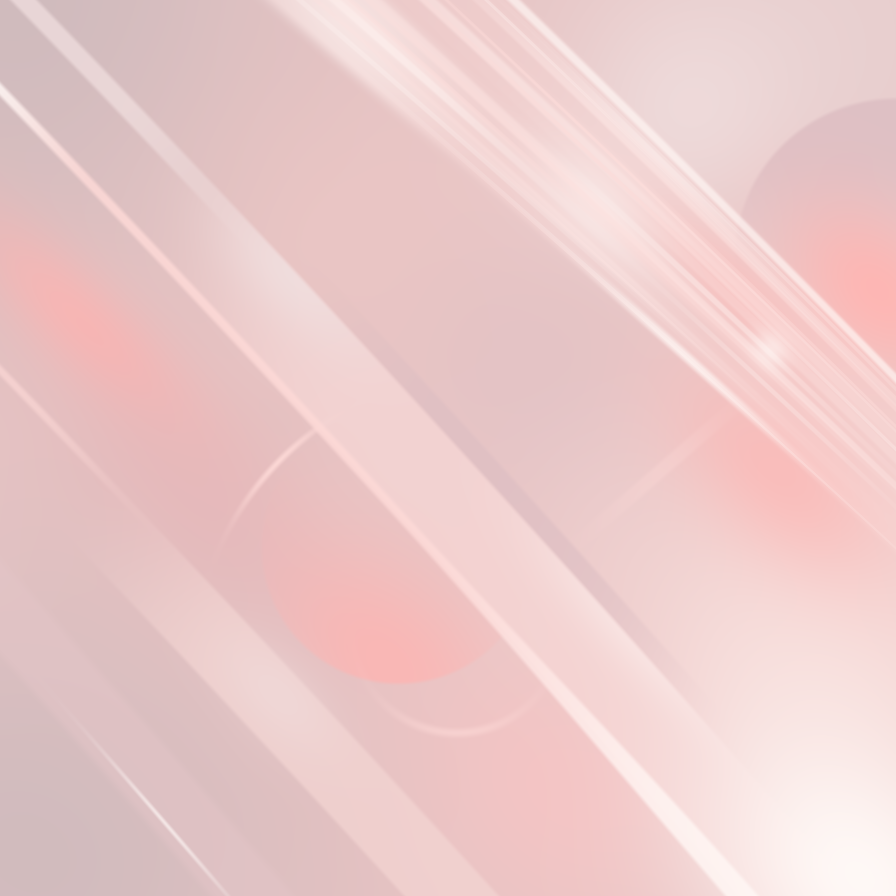
This background is drawn by a Shadertoy shader. Its source:

```glsl
// Pale rose backdrop: soft glows crossed by slanted bands and streaks of light.

const vec3 WHITE = vec3(1., .98, .97);
const vec3 BLUSH = vec3(.99, .85, .84);
const vec3 CORAL = vec3(1., .70, .69);
const vec3 ROSE  = vec3(.90, .71, .72);
const vec3 MAUVE = vec3(.86, .74, .76);
const vec3 ASH   = vec3(.81, .73, .74);
const vec3 PEARL = vec3(.94, .87, .87);

vec3 hash3(float n) {
    return fract(sin(vec3(n, n + 7.3, n + 19.1) * 12.9898) * 4375.85);
}

// Signed distance to the line through ab.xy and ab.zw, positive to the upper right.
float side(vec2 p, vec4 ab) {
    vec2 d = normalize(ab.zw - ab.xy);
    return dot(p - ab.xy, vec2(-d.y, d.x));
}

// Soft window: one between lo and hi.
float window(float x, float lo, float hi, float soft) {
    return smoothstep(lo - soft, lo + soft, x) * (1. - smoothstep(hi - soft, hi + soft, x));
}

// Gaussian spot at s.xy with radii s.zw along and across the slant.
float spot(vec2 p, vec4 s) {
    vec2 d = p - s.xy;
    vec2 q = vec2(d.x - d.y, d.x + d.y) * .7071 / s.zw;
    return exp(-dot(q, q));
}

void glow(inout vec3 c, vec3 tint, float a, vec2 p, float x, float y, float rx, float ry) {
    c = mix(c, tint, a * spot(p, vec4(x, y, rx, ry)));
}

float disc(vec2 p, vec2 c, float r) {
    return 1. - smoothstep(r - .003, r + .003, length(p - c));
}

float ring(vec2 p, vec2 c, float r, float w) {
    return 1. - smoothstep(0., w, abs(length(p - c) - r));
}

// Layered sines for faint silky mottling.
float silk(vec2 p) {
    float s = 0., amp = .5;
    for (int i = 0; i < 4; i++) {
        p = mat2(.8, -.6, .6, .8) * p * 1.6 + 1.3;
        s += amp * sin(p.x + 1.5 * sin(p.y));
        amp *= .55;
    }
    return s;
}

vec3 backdrop(vec2 p) {
    vec3 c = vec3(.905, .765, .765) + .008 * silk(p * 5.);
    glow(c, ASH, .95, p, .02, 1., .3, .3);
    glow(c, ASH, .9, p, .03, .05, .33, .27);
    glow(c, vec3(.91, .82, .82), .85, p, .92, .96, .3, .3);
    glow(c, PEARL, .75, p, .77, .88, .12, .13);
    glow(c, vec3(.93, .78, .77), .6, p, .4, .73, .2, .15);
    glow(c, MAUVE, .5, p, .6, .57, .16, .12);
    c = mix(c, MAUVE, .8 * disc(p, vec2(1., .71), .18) * smoothstep(.66, .84, p.y));
    glow(c, CORAL, .95, p, .98, .67, .12, .08);
    glow(c, vec3(.97, .87, .86), .95, p, .92, .24, .3, .25);
    glow(c, CORAL, .65, p, .87, .47, .15, .08);
    glow(c, CORAL, .8, p, .1, .63, .17, .05);
    glow(c, ROSE, .65, p, .22, .45, .2, .09);
    glow(c, vec3(.96, .765, .765), .85, p, .62, .12, .17, .13);
    return c;
}

// Folded petals and thin curved strokes.
void petals(inout vec3 c, vec2 p) {
    glow(c, CORAL, .75 * disc(p, vec2(.445, .39), .153), p, .43, .26, .15, .1);
    glow(c, BLUSH, .6 * ring(p, vec2(.51, .3), .118, .008), p, .51, .18, .08, .08);
    glow(c, BLUSH, .9 * ring(p, vec2(.55, .25), .335, .006), p, .31, .485, .07, .07);
    glow(c, BLUSH, .35 * window(p.y - .87 * p.x, -.177, -.157, .004), p, .74, .47, .08, .08);
}

// Pale bands across the lower left.
void lowerBands(inout vec3 c, vec2 p, float t) {
    float top = side(p, vec4(0., .583, .547, 0.));
    float low = side(p, vec4(0., .31, .27, 0.));
    c = mix(c, vec3(.95, .83, .82), .75 * smoothstep(.32, .5, t) * window(top, -.078, 0., .003));
    glow(c, PEARL, .5, p, .31, .21, .08, .04);
    c = mix(c, BLUSH, .65 * window(top, -.008, 0., .003) * smoothstep(.4, .22, t));
    c = mix(c, vec3(.89, .77, .78), .55 * window(low, -.035, .035, .006));
    glow(c, WHITE, .65 * window(low, -.023, -.019, .002), p, .21, .09, .1, .3);
}

// Broad central band with its bright lower rim.
void mainBand(inout vec3 c, vec2 p, float t) {
    float rim = side(p, vec4(0., .896, .82, 0.));
    float top = side(p, vec4(.04, 1., .955, 0.));
    float inside = smoothstep(-.002, .002, rim) * (1. - smoothstep(-.003, .003, top));
    c = mix(c, MAUVE, .6 * window(top, 0., .022, .003) * window(t, .4, .72, .1));
    c = mix(c, vec3(.96, .835, .83), .8 * inside * smoothstep(.2, .42, t));
    glow(c, PEARL, .9 * inside, p, .33, .68, .12, .055);
    glow(c, WHITE, .45 * inside, p, .72, .28, .16, .04);
    c = mix(c, PEARL, .75 * window(top, -.021, 0., .003) * (1. - smoothstep(.12, .32, t)));
    float w = .01 + .018 * smoothstep(.5, .95, t);
    float shine = 1. - smoothstep(.02, .16, t) + .8 * smoothstep(.5, .85, t);
    c = mix(c, mix(BLUSH, WHITE, shine), .85 * window(rim, -.4 * w, .6 * w, .003));
}

// Sheaf of fine streaks; v runs from 0 to 1 across it.
void sheaf(inout vec3 c, vec2 p, float t) {
    float lo = side(p, vec4(.286, 1., 1., .37));
    float v = lo / max(lo - side(p, vec4(.573, 1., 1., .575)), .02);
    c = mix(c, BLUSH, .32 * window(v, .02, .98, .03));
    glow(c, WHITE, .55 * window(v, 0., .45, .05), p, .39, .96, .15, .06);
    glow(c, WHITE, .55, p, .67, .75, .09, .04);
    glow(c, CORAL, .45, p, .82, .66, .12, .035);
    for (int i = 0; i < 34; i++) {
        vec3 h = hash3(float(i) + 3.), g = hash3(float(i) + 61.);
        float e = (v - h.x * .95) / mix(.03, .19, h.y * h.y);
        float along = (t - mix(.15, .8, h.z)) / mix(.1, .28, g.x);
        float a = window(e, .11, .62, .11) * exp(-along * along);
        c = mix(c, mix(BLUSH, WHITE, g.y), mix(.2, .55, g.z) * a);
    }
    c = mix(c, WHITE, .6 * window(v, .93, .98, .015));
    glow(c, WHITE, .65 * window(v, .02, .08, .02), p, .77, .59, .13, .3);
    glow(c, WHITE, .6, p, .86, .595, .022, .018);
}

void mainImage(out vec4 fragColor, in vec2 fragCoord) {
    vec2 uv = fragCoord / iResolution.xy;
    float t = .5 + .5 * (uv.x - uv.y); // along the slant
    vec2 bent = uv - vec2(0., .06 * t * (1. - t));
    vec3 c = backdrop(uv);
    petals(c, uv);
    lowerBands(c, bent, t);
    mainBand(c, bent, t);
    sheaf(c, bent, t);
    glow(c, WHITE, .95, uv, .96, .02, .2, .14);
    fragColor = vec4(clamp(c, 0., 1.), 1.);
}
```
